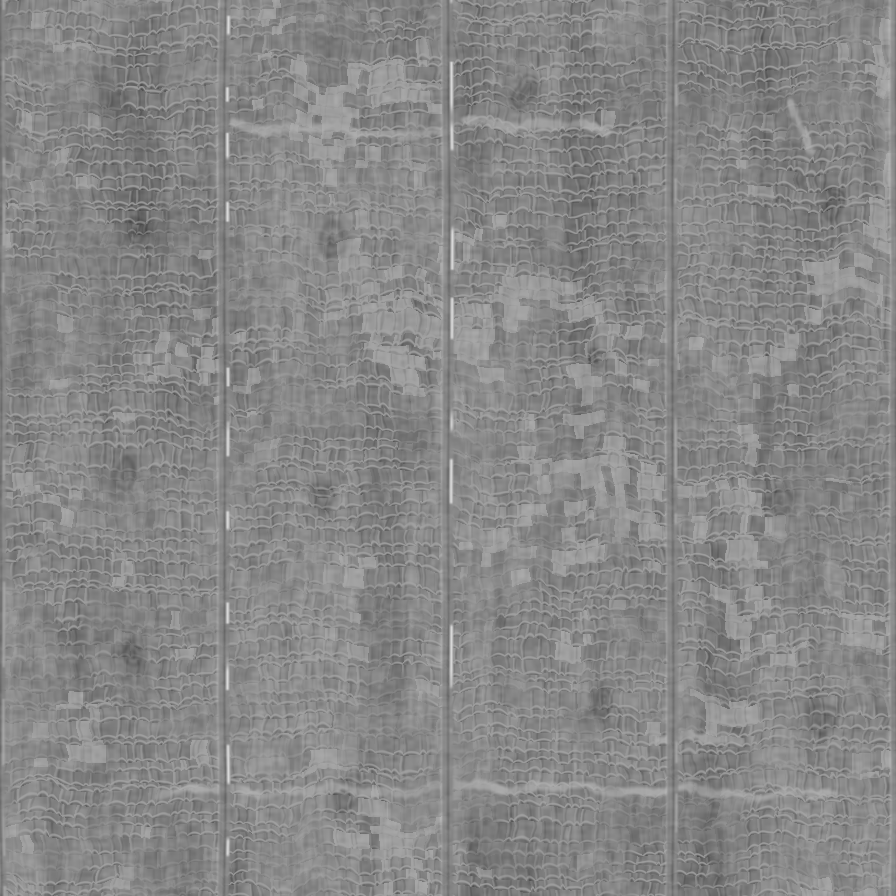
Write a Shadertoy shader that draws this texture.

```glsl
// Four weathered grey boards under crazed, flaking paint. Jittered rows and
// columns give the paint tiles; layered noise adds grain, stains and flakes,
// and seams, knots and pale scuffs lie on top.

const float PLANKS = 4.0;
const float ROWS = 74.0;
const float COLS = 80.0;
const float JITTER = 0.75;        // irregularity of the tile edges
const float RIDGE_WIDTH = 0.08;   // in tiles
const float SEAM_WIDTH = 0.0065;  // half width, in canvas units
const float BASE_TONE = 0.525;
const float RIDGE_TONE = 0.64;
const float FLAKE_TONE = 0.645;
const float SCUFF_TONE = 0.70;
const float CHIP_TONE = 0.86;
const int KNOTS_PER_PLANK = 3;
const int SCUFFS = 6;
// Start and end point of each scuff
const vec4 SCUFF_ENDS[SCUFFS] = vec4[SCUFFS](
    vec4(0.262, 0.860, 0.495, 0.849), vec4(0.520, 0.865, 0.680, 0.856),
    vec4(0.180, 0.117, 0.500, 0.118), vec4(0.500, 0.124, 0.930, 0.112),
    vec4(0.735, 0.176, 0.825, 0.175), vec4(0.882, 0.882, 0.906, 0.830));

float hash(vec2 p) {
    vec3 q = fract(p.xyx * 0.1031);
    q += dot(q, q.yzx + 33.33);
    return fract((q.x + q.y) * q.z);
}

float noise(vec2 p) {
    vec2 i = floor(p), f = fract(p);
    f = f * f * (3.0 - 2.0 * f);
    return mix(mix(hash(i), hash(i + vec2(1, 0)), f.x),
               mix(hash(i + vec2(0, 1)), hash(i + vec2(1, 1)), f.x), f.y);
}

float layeredNoise(vec2 p) {
    return 0.55 * noise(p) + 0.3 * noise(p * 2.1 + 17.0) + 0.15 * noise(p * 4.3 + 41.0);
}

// Soft line of half width w around d = 0
float band(float d, float w, float soft) {
    return 1.0 - smoothstep(w - soft, w + soft, abs(d));
}

float jitteredEdge(float i, float seed) {
    return i + 0.5 + JITTER * (hash(vec2(i + 7.0, seed + 3.0)) - 0.5);
}

// Irregular cells on a line: index, distance to lower edge, cell size
vec3 jitteredCell(float t, float seed) {
    float i = floor(t);
    i += step(jitteredEdge(i, seed), t);
    float low = jitteredEdge(i - 1.0, seed);
    return vec3(i, t - low, jitteredEdge(i, seed) - low);
}

float segmentDistance(vec2 p, vec2 a, vec2 b) {
    vec2 d = b - a;
    return length(p - a - d * clamp(dot(p - a, d) / dot(d, d), 0.0, 1.0));
}

void mainImage(out vec4 fragColor, in vec2 fragCoord) {
    vec2 uv = fragCoord / iResolution.xy;
    float pixel = 1.0 / min(iResolution.x, iResolution.y);
    float plank = floor(uv.x * PLANKS);
    float soft = max(0.07, pixel * ROWS * 0.6);

    // Paint tiles: wavering rows, each split into staggered columns
    float warpY = 1.3 * noise(uv * vec2(22, 9) + plank * 31.0) + 0.4 * noise(uv * vec2(70, 40));
    vec3 row = jitteredCell(uv.y * ROWS + warpY, plank);
    float warpX = 0.7 * noise(uv * vec2(12, 25)) + 0.3 * noise(uv * 90.0);
    vec3 col = jitteredCell(uv.x * COLS + warpX, row.x + plank * 101.0);
    vec2 tile = vec2(col.x, row.x + plank * 57.0);
    float tileRandom = hash(tile);

    // Vertical grain, broad stains and a tone for each tile
    float stain = layeredNoise(uv * vec2(9, 4) + 5.0);
    float streak = smoothstep(0.52, 0.85, noise(uv * vec2(34, 3.5) + 60.0));
    float grain = noise(uv * vec2(240, 45)) + noise(uv * vec2(120, 210)) - 1.0;
    float tone = BASE_TONE + 0.13 * (stain - 0.5) + 0.07 * grain - 0.055 * streak;
    tone += 0.055 * (tileRandom - 0.5);

    // Tiles whose top coat is gone, gathered in patches
    float patchField = layeredNoise(vec2(col.x / COLS, row.x / ROWS) * 13.0 + 90.0);
    float flake = smoothstep(0.69, 0.76, patchField + 0.3 * (hash(tile + 19.0) - 0.5));
    tone = mix(tone, FLAKE_TONE + 0.05 * grain, 0.8 * flake);

    // Sagging ridges with shadows, fading in places
    float sag = 0.2 * sin(3.14159 * clamp(col.y / col.z, 0.0, 1.0)) + 0.2 * tileRandom;
    float wear = 0.35 + 0.65 * smoothstep(0.25, 0.6, noise(uv * 26.0 + 12.0));
    float dRow = row.y - sag;
    float rowRidge = band(dRow, RIDGE_WIDTH, soft);
    float colRidge = band(col.y - 0.1, RIDGE_WIDTH, soft) * hash(tile + 43.0);
    float shade = band(dRow + 0.24, 0.1, soft) + 0.8 * band(col.y - 0.32, 0.08, soft);
    tone -= 0.06 * wear * shade;
    tone = mix(tone, RIDGE_TONE, 0.8 * wear * max(rowRidge, 0.75 * colRidge));

    // Knots: dark ovals with rings, scattered over each board
    for (int k = 0; k < KNOTS_PER_PLANK; k++) {
        vec2 id = vec2(plank * 5.0 + 2.0, float(k) * 7.0 + 4.0);
        vec2 center = vec2((plank + 0.25 + 0.55 * hash(id)) / PLANKS,
                           (float(k) + 0.15 + 0.7 * hash(id + 11.0)) / float(KNOTS_PER_PLANK));
        vec2 d = (uv - center) * vec2(1.0, 0.75) + 0.012 * (noise(uv * 45.0) - 0.5);
        float r = length(d) / (0.012 + 0.012 * hash(id + 23.0));
        tone -= (0.075 + 0.03 * sin(r * 13.0)) * (1.0 - smoothstep(0.4, 1.2, r));
    }

    // Scuffs: ragged pale strokes
    vec2 p = uv + vec2(0.0, 0.003 * sin(uv.x * 47.0) + 0.002 * sin(uv.x * 113.0));
    float ragged = noise(uv * vec2(170, 60));
    for (int s = 0; s < SCUFFS; s++) {
        float d = segmentDistance(p, SCUFF_ENDS[s].xy, SCUFF_ENDS[s].zw);
        float stroke = band(d, 0.002 + 0.005 * ragged, 0.002 + pixel);
        tone = mix(tone, SCUFF_TONE, stroke * (0.35 + 0.5 * noise(uv * 50.0 + 8.0)));
    }

    // Seams: smooth strip, pale lip, dark gap and bright chips
    float seamIndex = floor(uv.x * PLANKS + 0.5);
    float x = uv.x - seamIndex / PLANKS + 0.002 * (noise(vec2(uv.y * 9.0, seamIndex)) - 0.5);
    float edge = 0.0008 + pixel;
    tone = mix(tone, 0.53 + 0.05 * grain, 0.85 * band(x, SEAM_WIDTH, edge));
    tone += 0.08 * band(x + SEAM_WIDTH, 0.0012, edge) - 0.10 * band(x - 0.001, 0.0012, edge);
    float chip = smoothstep(0.6, 0.72, noise(vec2(uv.y * 38.0, seamIndex * 9.0 + 1.0)));
    chip *= seamIndex > 0.5 && seamIndex < 2.5 ? 1.0 : 0.3;
    tone = mix(tone, CHIP_TONE, chip * band(x - 0.0045, 0.0015, edge));

    fragColor = vec4(vec3(clamp(tone, 0.0, 1.0)), 1.0);
}
```
